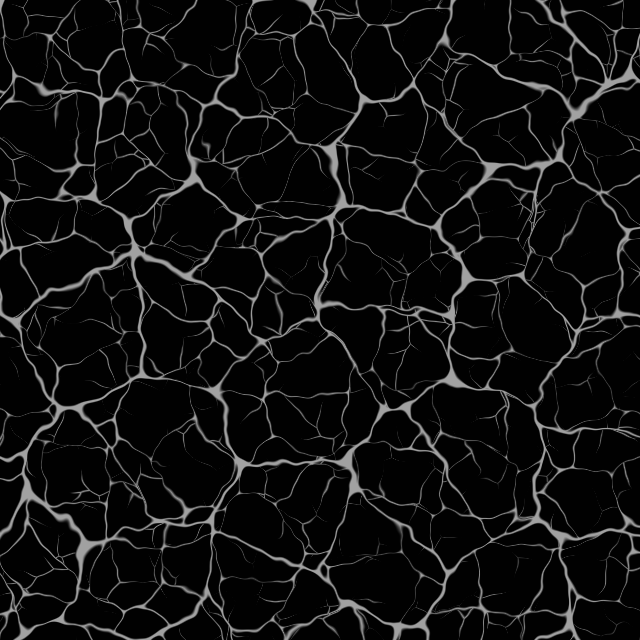
A three.js fragment shader for this pattern:

```glsl
// Draws a branching network of grey cracks, thick veins down to hairlines, on black.
varying vec2 vUv;

const vec3 GROUND_COLOR = vec3(0.004);
const vec3 CRACK_COLOR = vec3(0.63);

// Cells across the canvas for each generation of cracks
const float VEIN_CELLS = 5.8;
const float BRANCH_CELLS = 9.5;
const float HAIR_CELLS = 16.0;
const float JITTER = 0.84;

// Half widths (thinnest, thickest); negative values fade a line out
const vec2 VEIN_WIDTH = vec2(0.0008, 0.0026);
const vec2 BRANCH_WIDTH = vec2(-0.0002, 0.0015);
const vec2 HAIR_WIDTH = vec2(-0.0030, 0.0009);

// Swelling where cracks meet
const vec2 VEIN_FILLET = vec2(0.006, 0.022);
const float BRANCH_FILLET = 0.007;
const float JOIN_FILLET = 0.005;

const float EDGE_SOFTNESS = 0.0017;

vec2 hash2(vec2 p) {
  vec3 q = fract(p.xyx * vec3(0.1031, 0.1030, 0.0973));
  q += dot(q, q.yzx + 33.33);
  return fract((q.xx + q.yz) * q.zy);
}

vec2 gradient(vec2 cell) {
  float angle = 6.28319 * hash2(cell + 61.0).x;
  return vec2(cos(angle), sin(angle));
}

float gradientNoise(vec2 p) {
  vec2 i = floor(p), f = fract(p);
  vec2 u = f * f * f * (f * (f * 6.0 - 15.0) + 10.0);
  vec2 e = vec2(1.0, 0.0);
  float a = dot(gradient(i), f);
  float b = dot(gradient(i + e), f - e);
  float c = dot(gradient(i + e.yx), f - e.yx);
  float d = dot(gradient(i + 1.0), f - 1.0);
  return mix(mix(a, b, u.x), mix(c, d, u.x), u.y);
}

vec2 noise2(vec2 p) {
  return vec2(gradientNoise(p), gradientNoise(p + vec2(41.3, 17.9)));
}

// Noise stretched to fill 0..1
float variation(vec2 p) {
  return smoothstep(-0.42, 0.42, gradientNoise(p));
}

float smoothMin(float a, float b, float k) {
  float h = max(k - abs(a - b), 0.0);
  return min(a, b) - h * h / (4.0 * k);
}

vec2 seed(vec2 cell) {
  return 0.5 + JITTER * (hash2(cell) - 0.5);
}

// Distance to the nearest Voronoi border, with filleted corners; also gives the cell
float crackDistance(vec2 p, float fillet, out vec2 cellId) {
  vec2 base = floor(p), f = fract(p);
  vec2 nearest = vec2(0.0), toNearest = vec2(8.0);
  for (int y = -1; y <= 1; y++) {
    for (int x = -1; x <= 1; x++) {
      vec2 g = vec2(float(x), float(y));
      vec2 r = g + seed(base + g) - f;
      if (dot(r, r) < dot(toNearest, toNearest)) {
        toNearest = r;
        nearest = g;
      }
    }
  }
  float d = 8.0;
  for (int y = -2; y <= 2; y++) {
    for (int x = -2; x <= 2; x++) {
      vec2 g = nearest + vec2(float(x), float(y));
      vec2 r = g + seed(base + g) - f;
      vec2 across = r - toNearest;
      if (dot(across, across) > 0.00001) {
        d = smoothMin(d, dot(0.5 * (r + toNearest), normalize(across)), fillet);
      }
    }
  }
  cellId = base + nearest;
  return d;
}

void main() {
  // Wander at three scales: sweeping bends, kinks, fine roughness
  vec2 p = vUv + 0.028 * noise2(vUv * 6.0 + 3.0);
  p += 0.016 * noise2(vUv * 18.0 + 9.0) + 0.0065 * noise2(vUv * 42.0 + 21.0);

  // Each generation splits the cells of the one before, so cracks end on their parents
  vec2 veinId, branchId, hairId;
  float veinFillet = mix(VEIN_FILLET.x, VEIN_FILLET.y, variation(vUv * 5.0 + 70.0));
  float vein = crackDistance(p * VEIN_CELLS + 11.0, veinFillet * VEIN_CELLS, veinId) / VEIN_CELLS;

  vec2 branchShift = 40.0 * hash2(veinId + 5.0);
  float branch = crackDistance(p * BRANCH_CELLS + branchShift, BRANCH_FILLET * BRANCH_CELLS, branchId) / BRANCH_CELLS;

  vec2 hairShift = 40.0 * hash2(branchId + veinId * 3.0 + 9.0);
  float hair = crackDistance(p * HAIR_CELLS + hairShift, 0.01, hairId) / HAIR_CELLS;

  // Widths swell and taper along each line
  vein -= mix(VEIN_WIDTH.x, VEIN_WIDTH.y, variation(vUv * 6.0 + 30.0));
  branch -= mix(BRANCH_WIDTH.x, BRANCH_WIDTH.y, variation(vUv * 9.0 + 50.0));
  hair -= mix(HAIR_WIDTH.x, HAIR_WIDTH.y, variation(vUv * 15.0 + 90.0));

  float crack = min(smoothMin(vein, branch, JOIN_FILLET), hair);
  float ink = 1.0 - smoothstep(-EDGE_SOFTNESS, EDGE_SOFTNESS, crack);
  gl_FragColor = vec4(mix(GROUND_COLOR, CRACK_COLOR, ink), 1.0);
}
```
